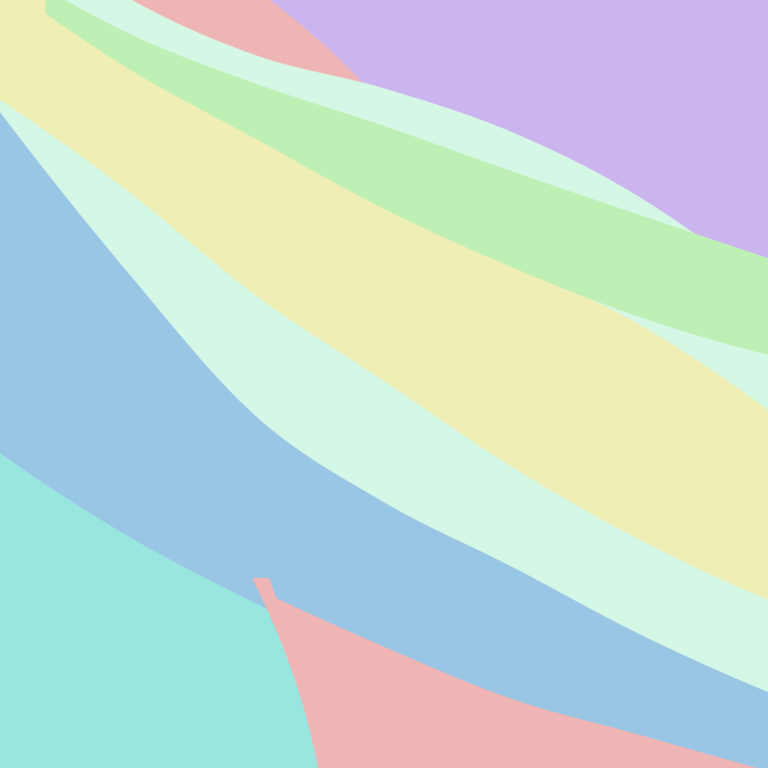
A WebGL 2 fragment shader for this background:

```glsl
#version 300 es
precision highp float;
// Flat pastel bands sweeping down from the upper left to the lower right.
// Each band is bounded by a smooth spline of evenly spaced depths below the
// top edge; the bands are painted one over another with antialiased edges.

uniform vec2 u_resolution;
out vec4 fragColor;

const vec3 LILAC  = vec3(0.800, 0.706, 0.933);
const vec3 PINK   = vec3(0.937, 0.706, 0.706);
const vec3 MINT   = vec3(0.835, 0.970, 0.902);
const vec3 GREEN  = vec3(0.745, 0.941, 0.710);
const vec3 YELLOW = vec3(0.933, 0.933, 0.710);
const vec3 BLUE   = vec3(0.600, 0.776, 0.898);
const vec3 TEAL   = vec3(0.600, 0.902, 0.878);

// Depth of each edge at x = 0, 1/6, ... 1
const int SPANS = 6;
const float UPPER_MINT[7]   = float[7](-0.117, -0.003, 0.072, 0.115, 0.172, 0.257, 0.378);
const float GREEN_TOP[7]    = float[7](-0.052, 0.043, 0.109, 0.164, 0.223, 0.280, 0.336);
const float GREEN_BOTTOM[7] = float[7](-0.026, 0.089, 0.181, 0.272, 0.348, 0.413, 0.462);
const float YELLOW_TOP[7]   = float[7](-0.052, 0.052, 0.156, 0.254, 0.342, 0.423, 0.534);
const float LOWER_MINT[7]   = float[7](0.130, 0.249, 0.385, 0.496, 0.608, 0.703, 0.781);
const float BLUE_TOP[7]     = float[7](0.146, 0.355, 0.542, 0.654, 0.738, 0.826, 0.901);
const float TEAL_TOP[7]     = float[7](0.590, 0.698, 0.786, 0.866, 0.944, 1.030, 1.107);
const float PINK_TOP[7]     = float[7](0.599, 0.680, 0.766, 0.842, 0.910, 0.957, 1.004);

const float GREEN_START = 0.0595;            // left end of the green band
const vec2 PINK_TIP = vec2(0.328, 0.7526);   // corner of the lower pink wedge
const float TIP_WIDTH = 0.0225;

// Catmull-Rom spline with quadratic extrapolation past both ends
float edgeDepth(float knots[7], float x) {
    float s = clamp(x, 0.0, 1.0) * float(SPANS);
    int i = min(int(s), SPANS - 1);
    float t = s - float(i);
    float b = knots[i];
    float c = knots[i + 1];
    float a = i > 0 ? knots[i - 1] : 3.0 * (b - c) + knots[2];
    float d = i < SPANS - 1 ? knots[i + 2] : 3.0 * (c - b) + knots[SPANS - 2];
    return b + 0.5 * t * (c - a + t * (2.0 * a - 5.0 * b + 4.0 * c - d
             + t * (3.0 * (b - c) + d - a)));
}

// Positive below the edge
float below(float knots[7], vec2 p) {
    return p.y - edgeDepth(knots, p.x);
}

// Paint where the field is positive, with a one-pixel soft edge
void paint(inout vec3 base, vec3 color, float field) {
    float coverage = clamp(0.5 + field / max(fwidth(field), 1e-6), 0.0, 1.0);
    base = mix(base, color, coverage);
}

// Lower wedge: curved left side, spline top and a small blunt tip
float pinkWedge(vec2 p) {
    vec2 q = p - PINK_TIP;
    float u = max(q.y, 0.0) / (1.0 - PINK_TIP.y);
    float leftSide = q.x - u * (0.126 - 0.040 * u);
    float tip = min(q.y, TIP_WIDTH + 0.35 * q.y - q.x);
    return min(leftSide, max(below(PINK_TOP, p), tip));
}

void main() {
    vec2 uv = gl_FragCoord.xy / u_resolution;
    vec2 p = vec2(uv.x, 1.0 - uv.y);   // depth grows downward

    // Upper corner
    vec3 color = LILAC;
    paint(color, PINK, 0.3516 + 1.3 * p.y - 1.7 * p.y * p.y - p.x);
    paint(color, MINT, below(UPPER_MINT, p));

    // Central sweep
    paint(color, YELLOW, below(YELLOW_TOP, p));
    float greenBand = min(below(GREEN_TOP, p), -below(GREEN_BOTTOM, p));
    paint(color, GREEN, min(greenBand, p.x - GREEN_START));
    paint(color, MINT, below(LOWER_MINT, p));

    // Lower corner
    paint(color, BLUE, below(BLUE_TOP, p));
    paint(color, TEAL, below(TEAL_TOP, p));
    paint(color, PINK, pinkWedge(p));

    fragColor = vec4(color, 1.0);
}
```
